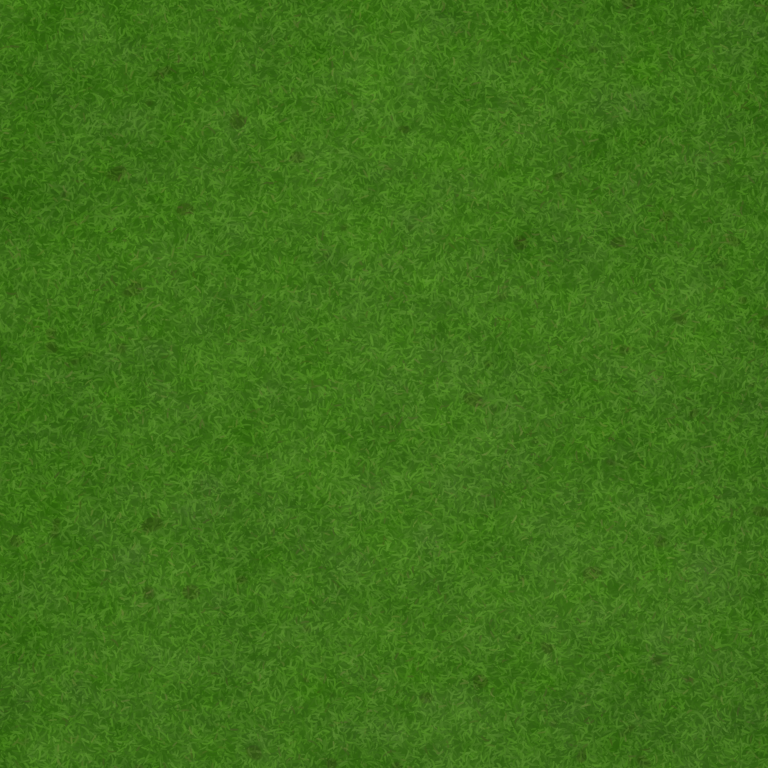
Write a WebGL 2 fragment shader that draws this texture.

```glsl
#version 300 es
precision highp float;
// Short mown lawn: layered fine grass blades over soft tufts, darker toward the edges.

uniform vec2 u_resolution;
out vec4 fragColor;

const float TAU = 6.28318;
const int BLADE_LAYERS = 5;
const vec3 GRASS_MID = vec3(0.264, 0.458, 0.116);
const vec3 TONE_STEP = vec3(0.037, 0.043, 0.023);   // colour change per unit of tone
const vec3 DRY_STEP = vec3(0.012, -0.005, 0.022);   // shift toward pale, dry grass
const vec3 STRAW_STEP = vec3(0.045, -0.035, 0.035); // sparse withered blades

// Three random values in 0..1 for a cell of a layer.
vec3 hash3(vec2 cell, int layer) {
    uvec3 v = uvec3(ivec3(ivec2(cell) + 512, layer));
    v = v * 1664525u + 1013904223u;
    v.x += v.y * v.z; v.y += v.z * v.x; v.z += v.x * v.y;
    v ^= v >> 16u;
    v.x += v.y * v.z; v.y += v.z * v.x; v.z += v.x * v.y;
    return vec3(v & 0xffffu) / 65535.0;
}

// Smooth cellular noise: soft bumps of random sign, one in each cell.
float tufts(vec2 p, int layer) {
    vec2 cell = floor(p);
    float sum = 0.0;
    for (int y = -1; y <= 1; y++)
    for (int x = -1; x <= 1; x++) {
        vec2 id = cell + vec2(x, y);
        vec3 rnd = hash3(id, layer);
        vec2 d = p - id - rnd.xy;
        sum += (rnd.z * 2.0 - 1.0) * exp(-4.0 * dot(d, d));
    }
    return sum;
}

// Coverage of a curved blade that tapers toward both ends, centred at the origin.
float bladeMask(vec2 p, float angle, float halfLength, float halfWidth, float bend, float soft) {
    vec2 axis = vec2(cos(angle), sin(angle));
    float along = dot(p, axis) / halfLength;
    float across = dot(p, vec2(-axis.y, axis.x)) + bend * halfLength * (along * along - 0.4);
    float width = halfWidth * (1.0 - 0.5 * along * along);
    float body = clamp((width - abs(across)) / soft + 0.5, 0.0, 1.0);
    return body * (1.0 - smoothstep(0.7, 1.0, abs(along)));
}

// Lays one layer of blades over the shade: x = tone, y = dryness, z = straw.
vec3 layBlades(vec3 shade, vec2 uv, float density, int layer, float soft) {
    vec2 p = uv * density;
    vec2 cell = floor(p);
    for (int y = -1; y <= 1; y++)
    for (int x = -1; x <= 1; x++) {
        vec2 id = cell + vec2(x, y);
        vec3 place = hash3(id, layer);
        vec3 look = hash3(id, layer + 40);
        float mask = bladeMask(p - id - place.xy, place.z * TAU,
            mix(0.55, 0.95, look.x), mix(0.10, 0.17, look.y),
            (look.y - 0.5) * 0.7, soft * density);
        float tone = (look.z * 2.0 - 1.0) * 1.9;
        float dry = fract(look.x * 17.0) * 2.0 - 1.0;
        float straw = step(0.965, fract(look.y * 23.0));
        shade = mix(shade, vec3(tone, dry, straw), mask * 0.8);
    }
    return shade;
}

// Broad uneven growth from layered sines.
float broadGrowth(vec2 uv) {
    return sin(uv.x * 7.0 + 2.0 * sin(uv.y * 5.0 + 1.0))
         * sin(uv.y * 9.0 + 1.5 * sin(uv.x * 6.0))
         + 0.5 * sin(uv.x * 15.0 - uv.y * 19.0 + 2.0 * sin(uv.x * 11.0));
}

// Darkening toward the sides and corners.
float edgeShade(vec2 uv) {
    vec2 d = (uv - vec2(0.5, 0.47)) * 2.0;
    return 0.22 - 0.55 * d.x * d.x - 0.15 * d.y * d.y;
}

void main() {
    float side = min(u_resolution.x, u_resolution.y);
    vec2 uv = gl_FragCoord.xy / side;
    float soft = max(1.0 / side, 0.0018);

    // Fine blades, overlapping in random directions
    vec3 shade = vec3(-1.6, 0.0, 0.0);
    for (int i = 0; i < BLADE_LAYERS; i++) {
        float density = 92.0 + 7.0 * float(i);
        shade = layBlades(shade, uv + 0.0137 * float(i), density, i, soft);
    }

    // Tufts, slightly wider than tall, and slow changes over the lawn
    float tone = shade.x
        + 0.55 * tufts(uv * vec2(44.0, 56.0), 80)
        + 0.40 * tufts(uv * vec2(13.0, 19.0), 81)
        + 0.14 * broadGrowth(uv)
        + edgeShade(uv);

    // Paler growth in patches and toward the lower right
    float dry = shade.y
        + 0.8 * tufts(uv * vec2(24.0, 30.0), 82)
        + 0.35 * (uv.x - uv.y);

    // Rare thin spots where dull soil shows between the blades
    float bare = smoothstep(0.75, 1.05, tufts(uv * vec2(36.0, 44.0), 83));
    tone -= 1.1 * bare;
    float straw = shade.z + 0.5 * bare;

    vec3 color = GRASS_MID + TONE_STEP * tone + DRY_STEP * dry + STRAW_STEP * straw;
    fragColor = vec4(clamp(color, 0.0, 1.0), 1.0);
}
```
